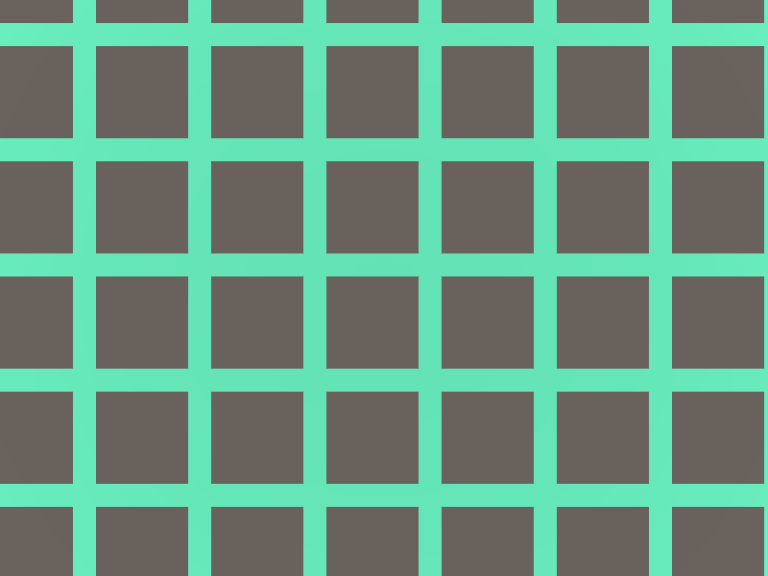
A Shadertoy shader for this pattern:

```glsl
const float ROWS = 5.0;                      // cells per canvas height
const float TILE_SIDE = 0.8;                 // tile side as a share of the cell
const vec2 TILE_CENTER = vec2(-0.1, -0.3);   // offset from canvas centre, in cells
const vec3 TILE_COLOR = vec3(0.410, 0.380, 0.360);
const vec3 BAND_COLOR = vec3(0.390, 0.888, 0.713);
const float BAND_GLOW = 0.08;                // brightening toward the corners
const float TILE_GLOW = 0.015;

// Signed distance to an axis-aligned square.
float squareDistance(vec2 p, float halfSide) {
    vec2 d = abs(p) - halfSide;
    return length(max(d, 0.0)) + min(max(d.x, d.y), 0.0);
}

void mainImage(out vec4 fragColor, in vec2 fragCoord) {
    vec2 p = (fragCoord - 0.5 * iResolution.xy) / iResolution.y;
    float pixel = ROWS / iResolution.y;

    // Repeat one square per cell
    vec2 cell = fract(p * ROWS - TILE_CENTER + 0.5) - 0.5;
    float dist = squareDistance(cell, 0.5 * TILE_SIDE);
    float band = clamp(dist / pixel + 0.5, 0.0, 1.0);

    // Soft radial brightening
    float radius2 = dot(p, p);
    vec3 tileColor = TILE_COLOR * (1.0 + TILE_GLOW * radius2);
    vec3 bandColor = BAND_COLOR * (1.0 + BAND_GLOW * radius2);

    fragColor = vec4(mix(tileColor, bandColor, band), 1.0);
}
```
